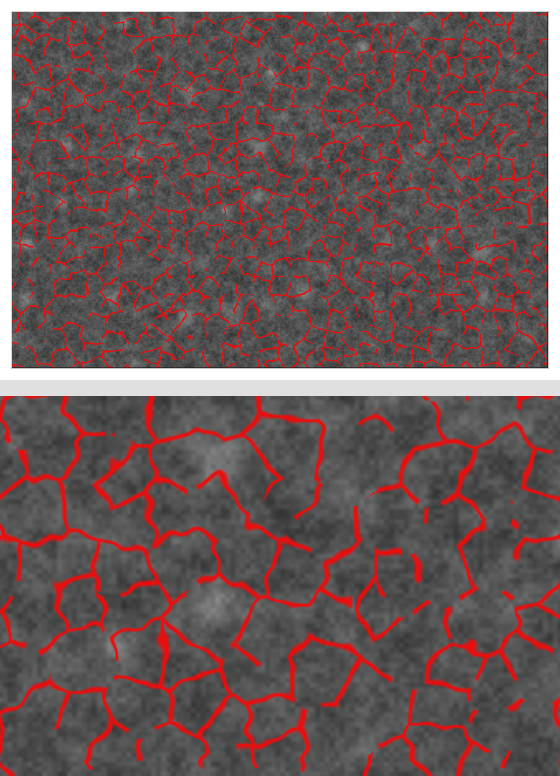
Top: the whole. Bottom: its middle third, enlarged.
Write a Shadertoy shader that draws this texture.

```glsl
vec2 hash2(vec2 p) {
    vec3 q = fract(p.xyx * vec3(0.1031, 0.1030, 0.0973));
    q += dot(q, q.yzx + 33.33);
    return fract((q.xx + q.yz) * q.zy);
}

float noise(vec2 p) {
    vec2 i = floor(p), f = fract(p);
    f = f * f * (3.0 - 2.0 * f);
    float low = mix(hash2(i).x, hash2(i + vec2(1, 0)).x, f.x);
    float high = mix(hash2(i + vec2(0, 1)).x, hash2(i + 1.0).x, f.x);
    return mix(low, high, f.y);
}

vec2 site(vec2 cell) {
    return cell + 0.5 + 0.84 * (hash2(cell + 40.0) - 0.5);
}

// x: distance to the broken cell walls, y: distance to the cell centre
vec2 brokenCells(vec2 p) {
    vec2 base = floor(p), home = base;
    float nearest = 9.0;
    for (int y = -1; y <= 1; y++)
    for (int x = -1; x <= 1; x++) {
        vec2 cell = base + vec2(x, y);
        float d = length(site(cell) - p);
        if (d < nearest) { nearest = d; home = cell; }
    }
    vec2 a = site(home);
    float wall = 9.0;
    for (int y = -2; y <= 2; y++)
    for (int x = -2; x <= 2; x++) {
        if (x == 0 && y == 0) continue;
        vec2 cell = home + vec2(x, y);
        vec2 b = site(cell), across = normalize(b - a);
        vec2 fromMiddle = p - 0.5 * (a + b);
        float d = abs(dot(fromMiddle, across));

        // Each wall is whole, cut to a stub, or absent
        float kind = fract(hash2(home + 91.0).x + hash2(cell + 91.0).x);
        if (kind > 0.78) continue;
        if (kind > 0.46) {
            vec2 along = vec2(-across.y, across.x) * (across.x < 0.0 ? -1.0 : 1.0);
            d = max(d, -dot(fromMiddle, along));
        }
        wall = min(wall, d);
    }
    return vec2(wall, nearest);
}

// Soft pale spots, some of them ring shaped
float paleSpots(vec2 p) {
    vec2 base = floor(p);
    float glow = 0.0;
    for (int y = -1; y <= 1; y++)
    for (int x = -1; x <= 1; x++) {
        vec2 cell = base + vec2(x, y);
        vec2 look = hash2(cell + 7.0);
        float d = length(p - cell - 0.15 - 0.7 * hash2(cell + 23.0));
        float radius = mix(0.11, 0.17, look.y);
        float spot = exp(-d * d / (radius * radius));
        float hollow = 0.35 * step(0.6, look.y) * exp(-d * d / 0.004);
        glow += smoothstep(0.25, 1.0, look.x) * (spot - hollow);
    }
    return glow;
}

void mainImage(out vec4 fragColor, in vec2 fragCoord) {
    vec2 p = fragCoord / iResolution.y;
    vec2 size = vec2(iResolution.x / iResolution.y, 1.0);
    float pixel = 1.0 / iResolution.y;

    // Wobbly network
    vec2 wobble = vec2(noise(p * 75.0), noise(p * 75.0 + 50.0)) - 0.5;
    vec2 cells = brokenCells((p + 0.009 * wobble) / 0.045 + 3.0);
    float wall = cells.x * 0.045;

    // Mottled grey ground, darker inside the cells
    float grey = 0.315 + 0.07 * (cells.y - 0.4);
    grey += 0.09 * (noise(p * 48.0 + 11.0) - 0.5);
    grey += 0.08 * (noise(p * 110.0 + 70.0) - 0.5);
    grey += 0.09 * (noise(p * 230.0 + 5.0) - 0.5);
    grey += 0.17 * paleSpots(p / 0.13 + 2.0);
    vec3 color = vec3(grey, grey + 0.002, grey + 0.002);

    // Red lines
    float line = 1.0 - smoothstep(0.0002, max(0.0036, pixel), wall);
    color = mix(color, vec3(0.92, 0.05, 0.05), line);

    // White margin with a dark rule at the right and bottom
    vec2 low = p - 0.0307, high = size - 0.0307 - p;
    float inside = min(min(low.x, low.y), min(high.x, high.y));
    float rule = min(low.y, high.x);
    color = mix(color, vec3(0.08), 1.0 - smoothstep(0.001, 0.001 + pixel, rule));
    color = mix(vec3(1.0), color, smoothstep(-0.5 * pixel, 0.5 * pixel, inside));
    fragColor = vec4(color, 1.0);
}
```
